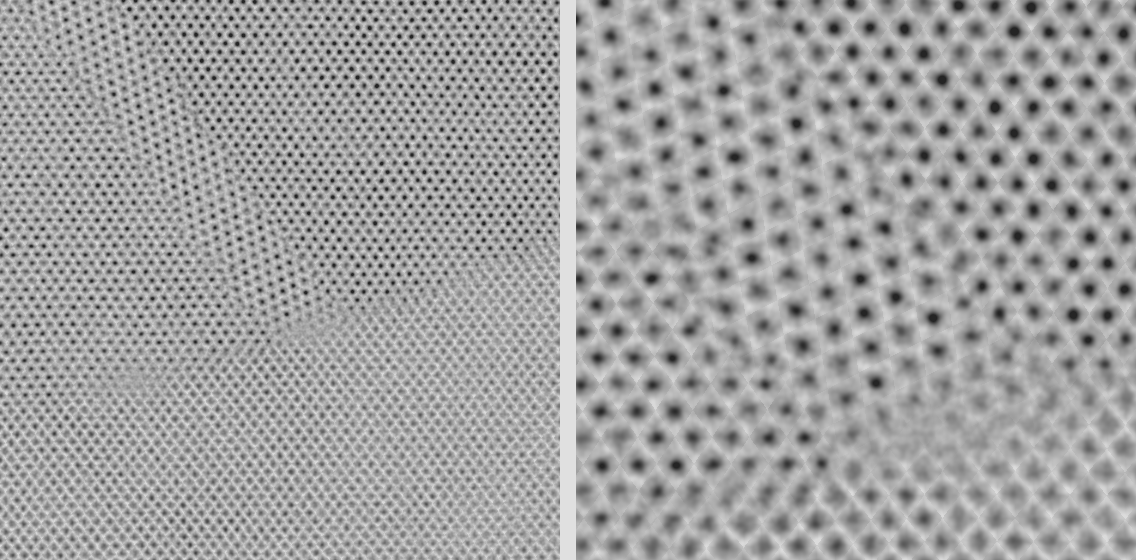
Left: the whole. Right: its middle third, enlarged.
Write a WebGL 2 fragment shader that draws this pattern.

```glsl
#version 300 es
precision highp float;
// Grey open-mesh knit: staggered holes between crossing threads, in four shifted grains.

uniform vec2 u_resolution;
out vec4 outColor;

const float TAU = 6.2831853;
// Cells across and down for each grain, two holes per cell.
const vec2 LEFT_REPEATS = vec2(46.0, 32.0);
const vec2 RIGHT_REPEATS = vec2(46.5, 33.0);
const vec2 BAND_REPEATS = vec2(41.0, 30.0);
const vec2 LOWER_REPEATS = vec2(46.0, 35.0);
const float BASE_GREY = 0.695;
const float SHADOW_GREY = 0.14;
const float HIGHLIGHT_GREY = 0.86;
const float BAND_HALF_WIDTH = 0.066;
const float BAND_SLOPE = 0.73;            // sideways run of the band per unit of height
const float BAND_TILT = -0.46;            // rotation of the band lattice, radians
const float SEAM_SOFTNESS = 0.022;
const float HOLE_JITTER = 0.002;
const float THREAD_WIDTH = 0.2;           // in cells
const float THREAD_MEAN = 0.5;
const float KNOT_HEIGHT = 0.0105;         // distance of a knot from its hole
const float FIBRE_SCALE = 135.0;
const float FIBRE_STRENGTH = 0.13;

vec2 hash2(vec2 p) {
    vec3 q = fract(vec3(p.xyx) * vec3(0.1031, 0.1030, 0.0973));
    q += dot(q, q.yzx + 33.33);
    return fract((q.xx + q.yz) * q.zy);
}

vec2 gradientAt(vec2 cell) {
    float angle = TAU * hash2(cell).x;
    return vec2(cos(angle), sin(angle));
}

float gradientNoise(vec2 p) {
    vec2 i = floor(p), f = p - i;
    vec2 w = f * f * f * (f * (f * 6.0 - 15.0) + 10.0);
    float a = dot(gradientAt(i), f);
    float b = dot(gradientAt(i + vec2(1, 0)), f - vec2(1, 0));
    float c = dot(gradientAt(i + vec2(0, 1)), f - vec2(0, 1));
    float d = dot(gradientAt(i + vec2(1, 1)), f - vec2(1, 1));
    return mix(mix(a, b, w.x), mix(c, d, w.x), w.y);
}

float blob(vec2 offset, vec2 radius) {
    vec2 d = offset / radius;
    return exp(-dot(d, d));
}

// One grain of mesh: threads lie on the diagonals, holes on the lattice points.
float mesh(vec2 p, vec2 repeats, float tilt, vec2 phase, float depth, vec2 holeRadius, float thread) {
    float c = cos(tilt), s = sin(tilt);
    vec2 uv = vec2(c * p.x + s * p.y, c * p.y - s * p.x) * repeats + phase;
    vec2 diagonal = vec2(uv.x + uv.y, uv.x - uv.y);
    vec2 cell = floor(diagonal + 0.5);
    vec2 f = diagonal - cell;
    vec2 offset = 0.5 * vec2(f.x + f.y, f.x - f.y) / repeats;

    // Each hole varies in place and depth: a small dark core in a grey hollow.
    vec2 variation = hash2(cell + 200.0);
    vec2 holeOffset = offset + (variation - 0.5) * HOLE_JITTER;
    float core = blob(holeOffset, 0.74 * holeRadius) * mix(0.45, 1.3, variation.y);
    float hollow = blob(offset + vec2(0.0, 0.001), 1.4 * holeRadius);
    float hole = depth * (0.85 * core + 0.32 * hollow);

    // Crossing threads pass over each other; one direction catches more light.
    vec2 gap = (0.5 - abs(f)) / THREAD_WIDTH;
    vec2 ridge = exp(-gap * gap);
    float threads = thread * (max(ridge.x, 0.75 * ridge.y) - THREAD_MEAN);

    // Knots sit above and below each hole, where three strands meet.
    float upperKnot = blob(offset - vec2(0.0, KNOT_HEIGHT), vec2(0.0045, 0.005));
    float lowerKnot = blob(offset + vec2(0.0, KNOT_HEIGHT), vec2(0.004, 0.005));
    float knots = (0.045 * upperKnot + 0.085 * lowerKnot) * mix(0.6, 1.4, variation.x);
    return BASE_GREY + threads + knots - hole;
}

void main() {
    vec2 p = gl_FragCoord.xy / u_resolution;

    // Slow stretch of the cloth and uneven wear.
    vec2 stretch = vec2(gradientNoise(p * 5.0), gradientNoise(p * 5.0 + 37.0));
    vec2 cloth = p + 0.005 * stretch;
    float wear = gradientNoise(p * 7.0 + 71.0);

    // Grain outlines, with ragged seams.
    float ragged = 0.03 * gradientNoise(p * 20.0 + 11.0);
    float bandCentre = 0.14 + BAND_SLOPE * (0.974 - p.y);
    float across = (p.x - bandCentre) / sqrt(1.0 + BAND_SLOPE * BAND_SLOPE) + ragged;
    float seamHeight = 0.27 + 0.30 * pow(p.x, 1.3) + ragged;
    float inBand = 1.0 - smoothstep(-SEAM_SOFTNESS, SEAM_SOFTNESS, abs(across) - BAND_HALF_WIDTH);
    float inLower = 1.0 - smoothstep(-0.03, 0.03, p.y - seamHeight);
    float onRight = smoothstep(-SEAM_SOFTNESS, SEAM_SOFTNESS, across);

    // Holes are deepest at the upper right, shallow in the lower diamonds.
    float rightDepth = 0.46 + 0.08 * smoothstep(0.5, 1.0, p.y) + 0.12 * wear;
    float leftDepth = 0.40 + 0.16 * wear;
    float fade = smoothstep(0.4, 1.0, p.x + 0.4 * (0.3 - p.y));
    float lowerDepth = mix(0.22, 0.15, fade) + 0.07 * wear;
    float lowerThread = mix(0.15, 0.11, fade);

    float left = mesh(cloth, LEFT_REPEATS, 0.008, vec2(0.3, 0.1), leftDepth, vec2(0.0052, 0.0046), 0.08);
    float right = mesh(cloth, RIGHT_REPEATS, -0.005, vec2(0.0), rightDepth, vec2(0.0047, 0.0050), 0.07);
    float band = mesh(cloth, BAND_REPEATS, BAND_TILT, vec2(0.2, 0.4), 0.42 + 0.12 * wear, vec2(0.005, 0.0048), 0.09);
    float lower = mesh(cloth, LOWER_REPEATS, 0.01, vec2(0.45, 0.2), lowerDepth, vec2(0.0052, 0.0060), lowerThread);
    float grey = mix(mix(mix(left, right, onRight), band, inBand), lower, inLower);

    // Two patches along the lower seam where the mesh is rubbed flat.
    float rubbed = max(blob(p - vec2(0.55, 0.41), vec2(0.07, 0.03)), blob(p - vec2(0.24, 0.32), vec2(0.07, 0.03)));
    grey = mix(grey, 0.65, 0.6 * rubbed);

    // Fine fibre grain.
    float fibre = gradientNoise(p * FIBRE_SCALE) + 0.5 * gradientNoise(p * FIBRE_SCALE * 1.7 + 19.0);
    grey += FIBRE_STRENGTH * fibre;
    outColor = vec4(vec3(clamp(grey, SHADOW_GREY, HIGHLIGHT_GREY)), 1.0);
}
```
